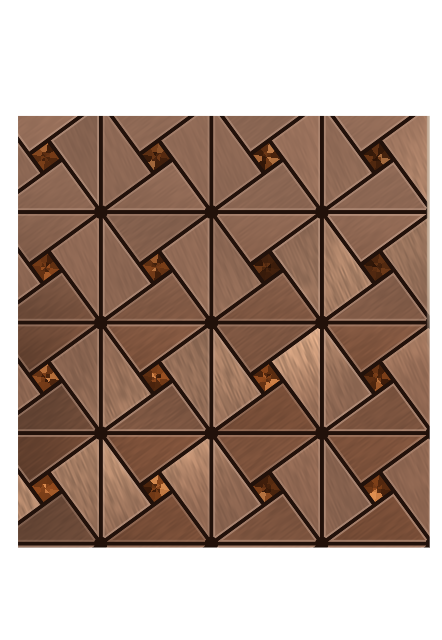
A WebGL 2 fragment shader for this pattern:

```glsl
#version 300 es
precision highp float;
// Brushed copper pinwheel mosaic with amber glass squares on a white ground.
uniform vec2 u_resolution;
out vec4 fragColor;

const float PERIOD = 0.1727;                  // cell size, in canvas heights
const vec2 NODE = vec2(-0.015, -0.004);       // one meeting point of the tiles
const vec2 PANEL_MIN = vec2(-0.317, -0.3555);
const vec2 PANEL_MAX = vec2(0.326, 0.319);
const vec2 LONG_AXIS = vec2(0.59, -0.807);    // long leg of the left triangle
const vec2 SHORT_AXIS = vec2(0.807, 0.59);
const float GEM_HALF = 0.1085;                // half side of the central square
const float GAP_HALF = 0.017;

const vec3 GROUT = vec3(0.13, 0.065, 0.04);
const vec3 COPPER = vec3(0.57, 0.42, 0.34);
const vec3 UMBER = vec3(0.45, 0.28, 0.19);
const vec3 SHINE = vec3(0.80, 0.62, 0.49);
const vec3 RIM = vec3(0.80, 0.66, 0.58);

float hash(vec2 p) {
    return fract(sin(dot(p, vec2(127.1, 311.7))) * 43758.5453);
}

float noise(vec2 p) {
    vec2 i = floor(p), f = fract(p);
    f = f * f * (3.0 - 2.0 * f);
    return mix(mix(hash(i), hash(i + vec2(1, 0)), f.x),
               mix(hash(i + vec2(0, 1)), hash(i + vec2(1, 1)), f.x), f.y);
}

vec2 quarterTurn(vec2 p) { return vec2(-p.y, p.x); }

vec2 gemFrame(vec2 p) { return vec2(dot(p, SHORT_AXIS), dot(p, LONG_AXIS)); }

// Positive inside the right triangle standing on the left cell edge.
float triangleDepth(vec2 p) {
    vec2 q = gemFrame(p);
    return min(min(-GEM_HALF - q.x, GEM_HALF - q.y), p.x + 0.5);
}

// Brushed metal: diagonal sheen, tint per tile and fine streaks.
vec3 metal(vec2 pos, vec2 local, vec2 cell, float side) {
    float upright = 1.0 - mod(side, 2.0);
    float seed = hash(cell * 5.3 + side * 1.7);
    float band = (dot(pos, vec2(-0.572, 0.82)) + 0.075) / 0.11;
    float sheen = exp(-band * band) * upright * (0.45 + 0.55 * seed);
    float low = smoothstep(0.24, -0.12, pos.y);
    float leftShade = smoothstep(-0.12, -0.32, pos.x) * low;

    vec3 color = mix(COPPER, UMBER, low * mix(0.75, 0.2, upright) * (0.6 + 0.5 * seed));
    color = mix(color, SHINE, sheen * (0.75 + 0.6 * local.y));
    color *= 1.0 - 0.22 * leftShade * (1.0 - upright);
    color *= 0.97 + 0.09 * (seed - 0.5) + 0.16 * (seed - 0.4) * (local.x + local.y);

    vec2 along = normalize(mix(vec2(0.8, 0.6), vec2(0.4, -0.92), upright));
    vec2 brush = vec2(dot(pos, along) * 55.0, dot(pos, quarterTurn(along)) * 380.0);
    float streak = noise(brush + seed * 40.0) - 0.5;
    return color * (1.0 + streak * (0.07 + 0.22 * sheen + 0.05 * low));
}

// Cut glass: eight sectors in two rings, each with its own glint.
vec3 amberGlass(vec2 g, vec2 cell) {
    float sector = floor(atan(g.y, g.x) * 1.27324);
    float ring = step(0.62, abs(g.x) + abs(g.y));
    float glint = hash(cell * 3.1 + vec2(sector, ring * 7.0));
    vec3 color = mix(vec3(0.20, 0.09, 0.03), vec3(0.58, 0.30, 0.12), glint);
    color = mix(color, vec3(0.80, 0.52, 0.30), smoothstep(0.82, 1.0, glint));
    return color * (0.75 + 0.4 * hash(cell + 8.0));
}

void main() {
    vec2 pos = (gl_FragCoord.xy - 0.5 * u_resolution) / u_resolution.y;
    float pixel = 1.0 / u_resolution.y;
    float aa = pixel / PERIOD;

    vec2 grid = (pos - NODE) / PERIOD;
    vec2 cell = floor(grid);
    vec2 local = fract(grid) - 0.5;

    // Choose the triangle of the pinwheel under this point.
    float depth = -1.0, side = 0.0;
    vec2 turned = local;
    for (int k = 0; k < 4; k++) {
        float d = triangleDepth(turned);
        if (d > depth) { depth = d; side = float(k); }
        turned = quarterTurn(turned);
    }
    // Blunt the tips so that the grout forms a small star at each node.
    depth = min(depth - GAP_HALF, length(abs(local) - 0.5) - 0.062);

    vec3 tile = metal(pos, local, cell, side);
    float rim = 1.0 - smoothstep(0.005, 0.005 + 1.2 * aa, abs(depth - 0.007));
    tile = mix(tile, RIM, rim * (0.25 + 0.3 * hash(cell + side * 2.3)));
    vec3 color = mix(GROUT, tile, smoothstep(-0.5 * aa, 0.5 * aa, depth));

    // Glass square at the centre.
    vec2 q = gemFrame(local);
    float gemSize = GEM_HALF - 0.02;
    float gemDepth = gemSize - max(abs(q.x), abs(q.y));
    color = mix(color, amberGlass(q / gemSize, cell),
                smoothstep(-0.5 * aa, 0.5 * aa, gemDepth));

    // Pale strip on the right border, then the white ground.
    float strip = smoothstep(-pixel, pixel, pos.x - PANEL_MAX.x + 0.004);
    color = mix(color, vec3(0.78, 0.70, 0.62), strip * smoothstep(-0.1, 0.1, pos.y));
    vec2 inset = min(pos - PANEL_MIN, PANEL_MAX - pos);
    float panel = smoothstep(-0.5 * pixel, 0.5 * pixel, min(inset.x, inset.y));
    fragColor = vec4(mix(vec3(1.0), color, panel), 1.0);
}
```
